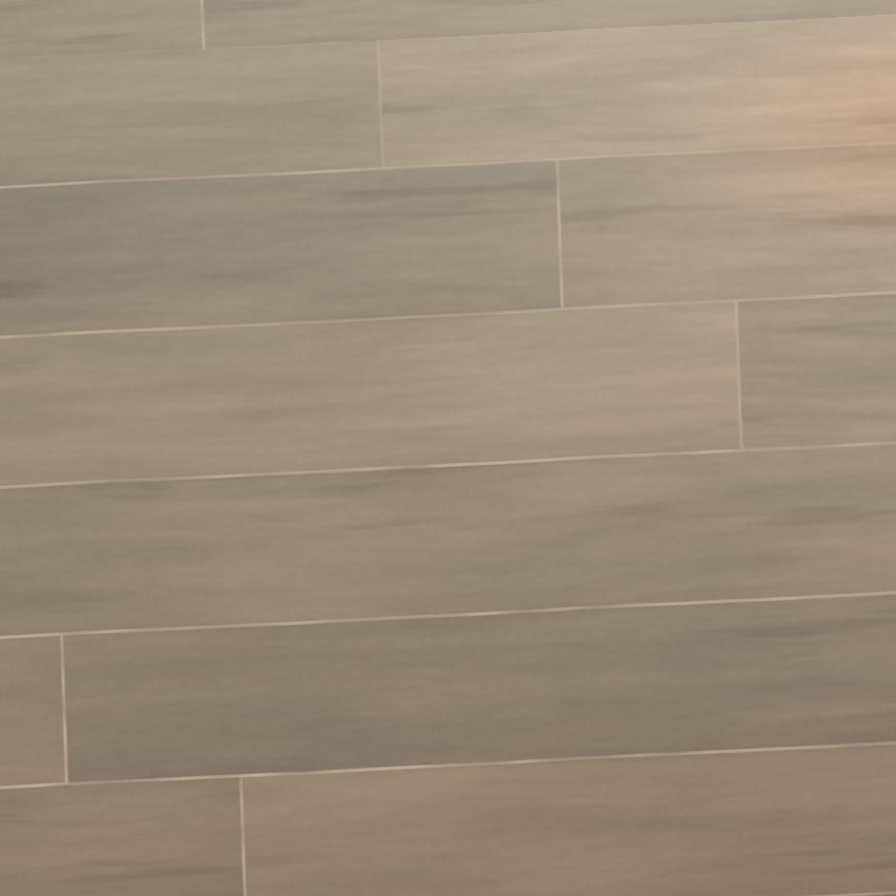
Give the GLSL for this texture, as a three.js fragment shader.

```glsl
varying vec2 vUv;

#define ROW_PITCH 0.1675
#define ROW_BASE 0.1211
#define ROW_SLOPE 0.05
#define FAR_SQUEEZE 0.17
#define PLANK_LENGTH 1.153
#define ROW_STAGGER 0.2
#define JOINT_LEAN 0.035
#define GROUT_HALF 0.0013
#define GROUT_SOFT 0.0018
#define GRAIN_DEPTH 0.11
#define TONE_SPREAD 0.08

const vec3 NEAR_LEFT = vec3(0.565, 0.490, 0.410);
const vec3 NEAR_RIGHT = vec3(0.530, 0.458, 0.383);
const vec3 FAR_LEFT = vec3(0.615, 0.575, 0.495);
const vec3 FAR_RIGHT = vec3(0.740, 0.675, 0.590);
const vec3 GROUT = vec3(0.755, 0.685, 0.595);
const vec3 COOL_TINT = vec3(0.965, 0.995, 1.025);

float hash(vec2 p) {
  vec3 q = fract(vec3(p.xyx) * 0.1031);
  q += dot(q, q.yzx + 33.33);
  return fract((q.x + q.y) * q.z);
}

float noise(vec2 p) {
  vec2 i = floor(p);
  vec2 f = fract(p);
  f = f * f * (3.0 - 2.0 * f);
  return mix(mix(hash(i), hash(i + vec2(1.0, 0.0)), f.x),
             mix(hash(i + vec2(0.0, 1.0)), hash(i + vec2(1.0, 1.0)), f.x), f.y);
}

float fbm(vec2 p) {
  float sum = 0.0;
  float weight = 0.5;
  for (int i = 0; i < 4; i++) {
    sum += weight * noise(p);
    p = p * 2.03 + 17.1;
    weight *= 0.5;
  }
  return sum / 0.9375;
}

float groutLine(float dist) {
  return 1.0 - smoothstep(GROUT_HALF - GROUT_SOFT * 0.5, GROUT_HALF + GROUT_SOFT, dist);
}

void main() {
  // Tilted rows, slightly squeezed towards the far edge
  float across = vUv.y - ROW_SLOPE * vUv.x;
  across += (noise(vec2(vUv.x * 9.0, 4.0)) - 0.5) * 0.0015;
  float squeezed = across + FAR_SQUEEZE * max(across - 0.79, 0.0);
  float rowPos = (squeezed - ROW_BASE) / ROW_PITCH;
  float row = floor(rowPos);
  float inRow = rowPos - row;

  // Staggered planks with leaning end joints
  float along = vUv.x + JOINT_LEAN * (inRow - 0.5) * ROW_PITCH;
  float plankPos = (along - 0.0716 + ROW_STAGGER * row) / PLANK_LENGTH;
  float plank = floor(plankPos);
  float inPlank = plankPos - plank;
  float tone = fract(0.55 * plank + 0.3 * row + 0.2) - 0.5;

  // Wood grain: broad clouds, long streaks and fine fibres
  vec2 seed = vec2(plank * 7.3 + 31.0, row * 5.7 + 53.0);
  vec2 wood = vec2(along, squeezed);
  wood.y += 0.018 * (noise(wood * vec2(3.5, 9.0) + seed) - 0.5);
  float clouds = fbm(wood * vec2(3.0, 13.0) + seed) - 0.5;
  float streaks = fbm(wood * vec2(5.0, 62.0) + seed * 1.7) - 0.5;
  float fibres = fbm(wood * vec2(34.0, 190.0) + seed * 2.3) - 0.5;
  float grain = clouds * 1.1 + streaks * 0.9 + fibres * 0.4;
  float vein = smoothstep(0.64, 0.82, fbm(wood * vec2(3.2, 38.0) + seed * 3.1));

  // Room light, plank tone and cool shading in the darker grain
  vec3 color = mix(mix(NEAR_LEFT, NEAR_RIGHT, vUv.x),
                   mix(FAR_LEFT, FAR_RIGHT, vUv.x), vUv.y);
  color *= 1.0 + TONE_SPREAD * tone + GRAIN_DEPTH * grain - 0.07 * vein;
  float cool = clamp(0.35 - tone * 0.8 - clouds * 1.5, 0.0, 1.0);
  color *= mix(vec3(1.0), COOL_TINT, cool);

  // Warm glow near the far right edge
  float glow = exp(-dot((vUv - vec2(1.0, 0.86)) * vec2(7.0, 11.0),
                        (vUv - vec2(1.0, 0.86)) * vec2(7.0, 11.0)));
  color *= mix(vec3(1.0), vec3(1.02, 0.95, 0.93), glow);

  // Worn grout between rows and at plank ends
  float rowDist = min(inRow, 1.0 - inRow) * ROW_PITCH;
  float endDist = min(inPlank, 1.0 - inPlank) * PLANK_LENGTH;
  float rowWear = 0.35 + 0.6 * noise(vec2(along * 24.0, floor(rowPos + 0.5) * 3.0 + 20.0));
  float endWear = 0.4 + 0.5 * noise(vec2(row * 9.0 + 40.0, squeezed * 34.0));
  float farFade = mix(1.0, 0.3, smoothstep(0.78, 0.93, across));
  float grout = max(groutLine(rowDist) * rowWear * farFade, groutLine(endDist) * endWear);
  color *= 1.0 - 0.025 * exp(-rowDist * 180.0);
  color = mix(color, max(GROUT, color * 1.08), grout);

  // Fine surface speckle
  color += (noise(vUv * 230.0) - 0.5) * 0.012;
  gl_FragColor = vec4(color, 1.0);
}
```
